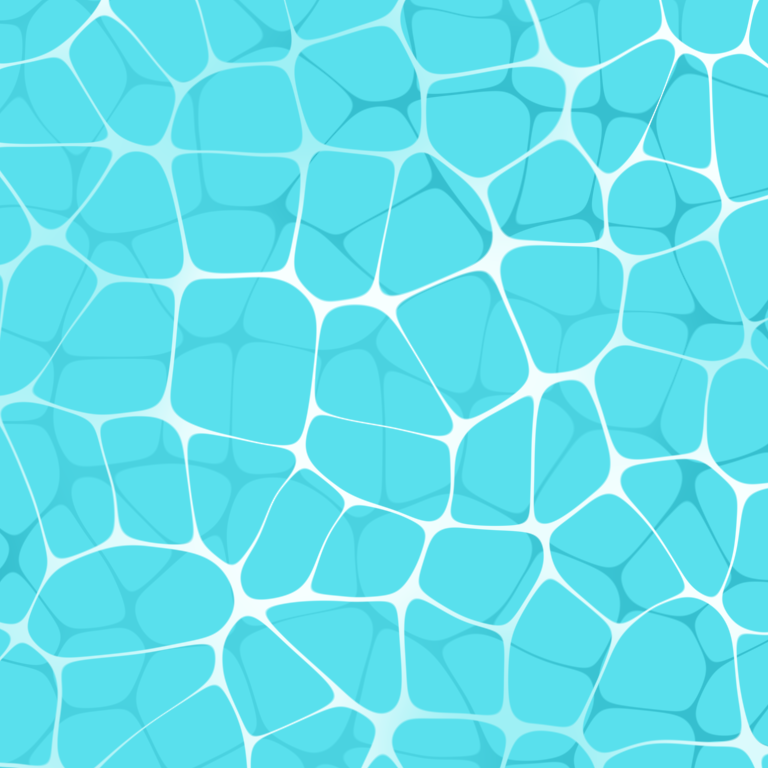
This texture is drawn by a three.js fragment shader. Its source:

```glsl
// Sunlit pool water: a pale net of light over a darker net of shadow on cyan.
// Each net is a warped Voronoi diagram whose edge distances are blended with
// a smooth minimum, so lines thin out mid-edge and swell at the junctions.

varying vec2 vUv;

const vec3 WATER        = vec3(0.35, 0.88, 0.93);
const vec3 SHADOW_DEEP  = vec3(0.21, 0.75, 0.81);
const vec3 SHADOW_FAINT = vec3(0.29, 0.825, 0.88);
const vec3 LIGHT_FAINT  = vec3(0.62, 0.94, 0.96);
const vec3 LIGHT_BRIGHT = vec3(0.97, 1.0, 1.0);
const float EDGE_SOFTNESS = 0.0014; // in canvas units

vec2 hash2(vec2 p) {
  vec3 q = fract(p.xyx * vec3(0.1031, 0.1030, 0.0973));
  q += dot(q, q.yzx + 33.33);
  return fract((q.xx + q.yz) * q.zy);
}

// Smooth value noise with two independent channels in 0..1
vec2 noise2(vec2 p) {
  vec2 cell = floor(p);
  vec2 f = fract(p);
  f = f * f * (3.0 - 2.0 * f);
  vec2 low = mix(hash2(cell), hash2(cell + vec2(1.0, 0.0)), f.x);
  vec2 high = mix(hash2(cell + vec2(0.0, 1.0)), hash2(cell + 1.0), f.x);
  return mix(low, high, f.y);
}

vec2 seedPoint(vec2 cell, float jitter) {
  return cell + 0.5 + jitter * (hash2(cell) - 0.5);
}

// Distance to the cell border, with corners rounded by the given amount
float roundedBorder(vec2 p, float jitter, float rounding) {
  vec2 home = floor(p);
  vec2 nearestCell = home;
  vec2 nearest = vec2(0.0);
  float best = 1e5;
  for (int y = -2; y <= 2; y++) {
    for (int x = -2; x <= 2; x++) {
      vec2 cell = home + vec2(float(x), float(y));
      vec2 toSeed = seedPoint(cell, jitter) - p;
      float d = dot(toSeed, toSeed);
      if (d < best) {
        best = d;
        nearest = toSeed;
        nearestCell = cell;
      }
    }
  }

  float total = 0.0;
  for (int y = -2; y <= 2; y++) {
    for (int x = -2; x <= 2; x++) {
      if (x == 0 && y == 0) continue;
      vec2 cell = nearestCell + vec2(float(x), float(y));
      vec2 toSeed = seedPoint(cell, jitter) - p;
      float d = dot(0.5 * (nearest + toSeed), normalize(toSeed - nearest));
      total += exp(-d / rounding);
    }
  }
  return -rounding * log(max(total, 1e-20));
}

// Coverage of one net; width and rounding are fractions of a cell
float net(vec2 uv, float cells, vec2 offset, float width, float rounding) {
  vec2 p = uv * cells + offset;
  p += 0.45 * (noise2(p * 0.55 + 17.0) - 0.5);
  p += 0.10 * (noise2(p * 1.7 + 41.0) - 0.5);
  float halfWidth = width * mix(0.35, 1.65, noise2(p * 0.9 + 73.0).x);
  float inside = halfWidth - roundedBorder(p, 0.86, rounding);
  float soft = EDGE_SOFTNESS * cells;
  return smoothstep(-soft, soft, inside);
}

// Slow drift between two tints of a net
vec3 driftingTint(vec2 uv, vec2 offset, vec3 faint, vec3 strong) {
  float strength = noise2(uv * 3.6 + offset).x;
  return mix(faint, strong, smoothstep(0.2, 0.85, strength));
}

void main() {
  float shadow = net(vUv, 7.3, vec2(31.4, 12.7), 0.010, 0.063);
  float light = net(vUv, 7.0, vec2(5.2, 58.6), 0.013, 0.060);

  vec3 shadowTint = driftingTint(vUv, vec2(8.3, 2.1), SHADOW_FAINT, SHADOW_DEEP);
  vec3 lightTint = driftingTint(vUv, vec2(20.6, 14.9), LIGHT_FAINT, LIGHT_BRIGHT);

  vec3 color = mix(WATER, shadowTint, shadow);
  color = mix(color, lightTint, light);
  gl_FragColor = vec4(color, 1.0);
}
```
